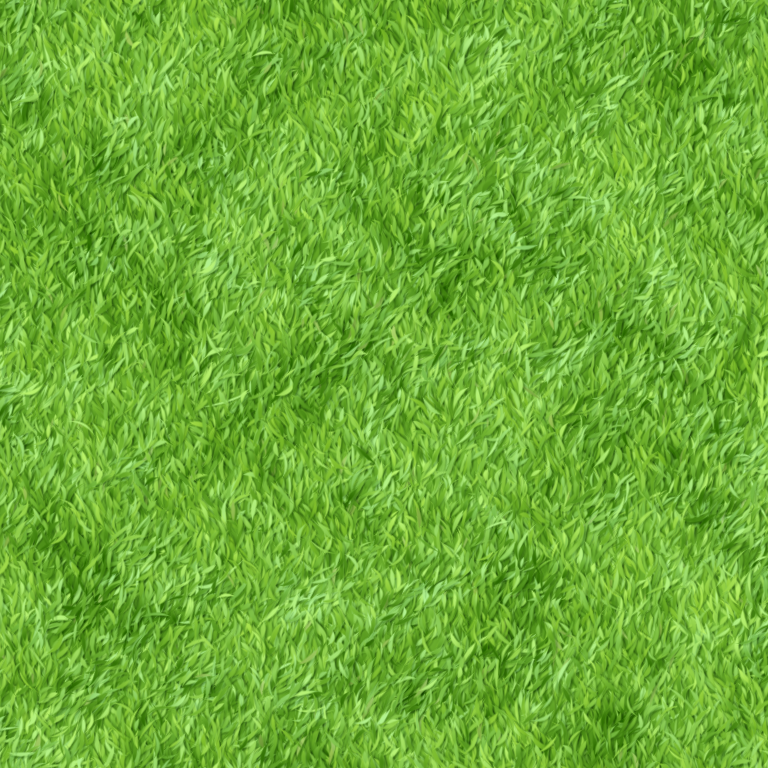
Reproduce this texture procedurally as a Shadertoy shader.

```glsl
// Draws a sunlit lawn of short, tangled grass blades with pale and dark patches.
#define LAYERS 12          // stacked layers of short blades
#define CELLS 44.0         // short blades across the canvas
#define LONG_CELLS 17.0    // grid for the sparse long blades
#define LONG_SHARE 0.16    // share of that grid holding a blade
#define BLADE_WIDTH 0.0022 // mean half width
#define SOFTNESS 0.0017    // edge blur
#define LEAN 0.2           // mean tilt to the right, in radians
#define SPREAD 1.1         // random tilt
#define CONTRAST 0.56      // tone difference between blades
#define PATCHINESS 0.17    // tone difference between patches
#define SHADOW 0.24        // darkness beside each blade

const vec3 SHADE  = vec3(0.19, 0.44, 0.01);
const vec3 LEAF   = vec3(0.46, 0.72, 0.205);
const vec3 SUNLIT = vec3(0.67, 0.91, 0.43);
const vec3 STRAW  = vec3(0.66, 0.72, 0.42);

vec4 hash4(vec3 p) {
    vec4 q = fract(p.xyzx * vec4(0.1031, 0.1030, 0.0973, 0.1099));
    q += dot(q, q.wzxy + 33.33);
    return fract((q.xxyz + q.yzzw) * q.zywx);
}

// Irregular patches from layered, warped and turned sines, about -1 to 1.
float patches(vec2 p) {
    vec2 q = p * 13.0;
    float sum = 0.0;
    float weight = 0.6;
    for (int k = 0; k < 4; k++) {
        q += 0.7 * sin(q.yx * 1.3 + vec2(1.0, 4.0));
        sum += weight * sin(q.x) * sin(q.y + 2.0);
        q = mat2(1.5, 1.1, -1.1, 1.5) * q + 3.7;
        weight *= 0.85;
    }
    return sum;
}

// Slow sway that turns neighboring blades together.
float sway(vec2 p) {
    vec2 wave = sin(p * vec2(23.0, 29.0) + 2.0 * sin(p.yx * vec2(17.0, 19.0)));
    return wave.x * wave.y;
}

vec3 grassColor(float tone) {
    float t = clamp(tone, -0.1, 1.1) * 2.0;
    return t < 1.0 ? mix(SHADE, LEAF, t) : mix(LEAF, SUNLIT, t - 1.0);
}

// Paints one jittered grid of curved, tapered blades over the color.
void paintBlades(inout vec3 color, vec2 p, float region, float cells, float share, float seed) {
    vec2 shift = fract(seed * vec2(0.618, 0.382));
    vec2 home = floor(p * cells + shift);
    float blur = max(SOFTNESS, 0.7 / iResolution.y);
    float reach = 0.95 / cells;

    for (int j = -1; j <= 1; j++)
    for (int i = -1; i <= 1; i++) {
        vec2 cell = home + vec2(i, j);
        vec4 place = hash4(vec3(cell, seed));
        vec2 center = (cell + place.xy - shift) / cells;
        vec2 offset = p - center;
        if (dot(offset, offset) > reach * reach) continue;
        vec4 tint = hash4(vec3(cell, seed + 67.0));
        if (tint.w > share) continue;
        vec4 shape = hash4(vec3(cell, seed + 31.0));

        // Blade frame: x across, y along from root (-1) to tip (1)
        float flow = sway(center);
        float angle = LEAN + 0.5 * flow + SPREAD * (place.z + place.w - 1.0);
        vec2 along = vec2(sin(angle), cos(angle));
        float halfLength = mix(0.30, 0.75, shape.x) / cells;
        float y = dot(offset, along) / halfLength;
        float bend = (shape.y - 0.5) * 0.6 * halfLength;
        float x = dot(offset, vec2(along.y, -along.x)) - bend * (y * y - 0.4);

        // Tapered coverage, with a soft shadow on the right side
        float width = BLADE_WIDTH * mix(0.6, 1.4, shape.z);
        float taper = width * (1.0 - y * y);
        float cover = smoothstep(-blur, blur, taper - abs(x));
        float shadow = smoothstep(-blur, 2.0 * blur, taper - abs(x - 1.5 * width));
        color *= 1.0 - SHADOW * shadow * vec3(1.0, 0.75, 1.2);

        // Tone follows the patch, the blade and the way up to its tip
        float vary = CONTRAST * (1.0 + 0.3 * flow);
        float tone = 0.60 + vary * (tint.x + tint.y - 1.0) + PATCHINESS * region;
        tone += 0.10 * clamp(y, -1.0, 1.0);
        if (share < 1.0) tone += 0.14;
        vec3 blade = grassColor(tone);
        float cool = tint.z - 0.5 + 0.3 * flow;
        blade += vec3(-0.02, 0.0, 0.14) * cool * smoothstep(0.1, 0.8, tone);
        blade = mix(blade, STRAW, 0.45 * step(0.99, shape.w));
        color = mix(color, blade, cover);
    }
}

void mainImage(out vec4 fragColor, in vec2 fragCoord) {
    vec2 p = fragCoord / iResolution.y;
    float region = patches(p);

    // Shaded ground between the blades
    vec3 color = grassColor(0.36 + PATCHINESS * region);

    for (int k = 0; k < LAYERS; k++) {
        // Long blades lie just below the top layers
        bool isLong = k == LAYERS - 3;
        paintBlades(color, p, region, isLong ? LONG_CELLS : CELLS,
                    isLong ? LONG_SHARE : 1.0, float(k) * 5.0 + 2.0);
    }
    fragColor = vec4(clamp(color, 0.0, 1.0), 1.0);
}
```
